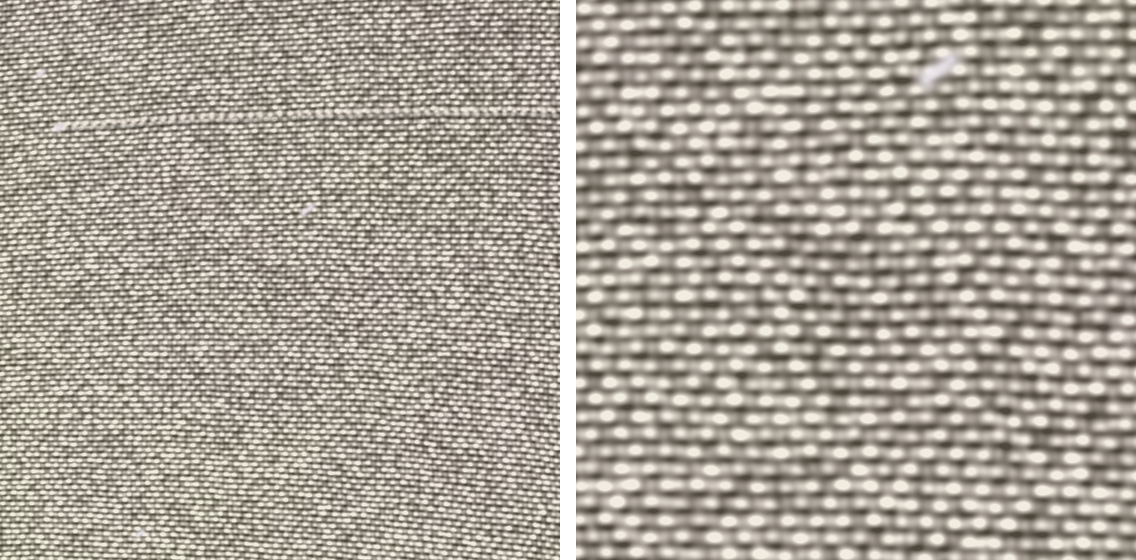
Left: the whole. Right: its middle third, enlarged.
Reproduce this texture procedurally as a WebGL 2 fragment shader.

```glsl
#version 300 es
precision highp float;
// Plain-woven grey linen with uneven threads, a beaded pulled thread and lint.

uniform vec2 u_resolution;
out vec4 fragColor;

const vec2 WEAVE_COUNT = vec2(58.0, 97.0);    // weft floats across, rows down
const vec2 WEFT_SIZE = vec2(0.34, 0.40);      // in cells
const vec2 WARP_SIZE = vec2(0.19, 0.42);
const vec2 SHADE_SIZE = vec2(0.30, 0.20);
const vec2 SHADE_OFFSET = vec2(0.10, -0.50);
const float WEFT_LIGHT = 0.95;
const float WARP_LIGHT = 0.30;
const float SHADE_DEPTH = 0.22;
const float GAP_LIGHT = 0.06;
const float CONTRAST = 1.32;
const float BRIGHTNESS = 0.545;
const float UNEVENNESS = 0.50;                // brightness spread of floats
const float JITTER = 0.20;                    // displacement of floats
const float GRAIN = 0.20;

const vec3 SHADOW = vec3(0.30, 0.28, 0.23);
const vec3 MIDTONE = vec3(0.64, 0.61, 0.57);
const vec3 HIGHLIGHT = vec3(0.95, 0.93, 0.88);
const vec3 SEAM_COLOR = vec3(0.96, 0.92, 0.88);
const vec3 LINT_COLOR = vec3(0.93, 0.91, 0.94);

const float SEAM_HEIGHT = 0.7955;
const float SEAM_START = 0.10;
const float SEAM_BEADS = 57.0;
const float BEAD_RADIUS = 0.0062;

// Lint: centre x, centre y, half length, radius
const vec4 LINT[4] = vec4[4](
    vec4(0.549, 0.625, 0.009, 0.0055), vec4(0.105, 0.772, 0.003, 0.0070),
    vec4(0.073, 0.869, 0.005, 0.0050), vec4(0.250, 0.047, 0.005, 0.0050));

float hash(vec2 p) {
    return fract(sin(dot(p, vec2(127.1, 311.7))) * 43758.5453);
}

float noise(vec2 p) {
    vec2 cell = floor(p);
    vec2 f = fract(p);
    f = f * f * (3.0 - 2.0 * f);
    return mix(mix(hash(cell), hash(cell + vec2(1, 0)), f.x),
               mix(hash(cell + vec2(0, 1)), hash(cell + vec2(1, 1)), f.x), f.y);
}

float bump(vec2 p, vec2 size) {
    p /= size;
    return exp(-dot(p, p));
}

// Tilts and bows the rows, as in loosely laid cloth
vec2 layCloth(vec2 uv) {
    float x = uv.x - 0.5;
    float slope = mix(-0.062, 0.060, uv.y);
    return vec2(uv.x + 0.02 * x * (uv.y - 0.5), uv.y - slope * x + 0.05 * x * x);
}

// Staggered weft floats, shaded below, with narrower warp crossings between
float weave(vec2 cloth) {
    vec2 wander = vec2(noise(cloth * 14.0), noise(cloth * 14.0 + 37.0)) - 0.5;
    vec2 q = cloth * WEAVE_COUNT + wander * vec2(0.4, 0.3);
    float light = GAP_LIGHT;
    for (int j = -1; j <= 1; j++) {
        float row = floor(q.y) + float(j);
        float u = q.x + 0.5 * mod(row, 2.0);
        for (int i = -1; i <= 1; i++) {
            vec2 id = vec2(floor(u) + float(i), row);
            vec2 p = vec2(u, q.y) - id - 0.5;
            vec2 shift = vec2(hash(id + 11.0), hash(id + 23.0)) - 0.5;
            float weftTone = 1.0 + UNEVENNESS * (hash(id) - 0.5);
            float warpTone = 1.0 + UNEVENNESS * (hash(id + 51.0) - 0.5);
            light += WEFT_LIGHT * weftTone * bump(p - shift * JITTER, WEFT_SIZE);
            light += WARP_LIGHT * warpTone * bump(p - vec2(0.5, 0.0), WARP_SIZE);
            light -= SHADE_DEPTH * bump(p - SHADE_OFFSET, SHADE_SIZE);
        }
    }
    return light;
}

// Row of pale beads where a thread is pulled
float seam(vec2 cloth) {
    float id = floor(cloth.x * SEAM_BEADS);
    float size = BEAD_RADIUS * mix(0.75, 1.1, hash(vec2(id, 7.0)));
    float dx = (fract(cloth.x * SEAM_BEADS) - 0.5) / SEAM_BEADS;
    float dy = cloth.y - SEAM_HEIGHT - 0.002 * (hash(vec2(id, 3.0)) - 0.5);
    return bump(vec2(dx, dy), vec2(size)) * smoothstep(SEAM_START - 0.01, SEAM_START, cloth.x);
}

float lint(vec2 uv) {
    float cover = 0.0;
    vec2 along = normalize(vec2(1.0, 0.8));
    for (int i = 0; i < 4; i++) {
        vec2 p = uv - LINT[i].xy;
        p -= along * clamp(dot(p, along), -LINT[i].z, LINT[i].z);
        cover = max(cover, bump(p, vec2(LINT[i].w)));
    }
    return cover;
}

void main() {
    vec2 uv = gl_FragCoord.xy / u_resolution;
    vec2 cloth = layCloth(uv);

    // Thread relief, softer towards the top
    float relief = (weave(cloth) - 0.5) * mix(1.0, 0.88, uv.y);
    float light = BRIGHTNESS + CONTRAST * relief;
    light += GRAIN * (noise(uv * 190.0) - 0.5) + 0.10 * (noise(cloth * vec2(22, 40)) - 0.5);
    light += 0.07 * (0.5 - uv.y) + 0.04 * (0.5 - uv.x);
    vec3 color = mix(SHADOW, MIDTONE, clamp(light * 2.0, 0.0, 1.0));
    color = mix(color, HIGHLIGHT, clamp(light * 2.0 - 1.0, 0.0, 1.0));

    // Faint green and violet blotches
    float violet = noise(uv * 6.0 + 4.0) + 0.6 * noise(uv * 19.0) - 0.8 + 0.5 * (uv.x + uv.y - 1.0);
    color += violet * vec3(0.006, -0.008, 0.012);

    // Dark groove under the seam, then beads and lint
    float groove = bump(vec2(0.0, cloth.y - SEAM_HEIGHT + 0.009), vec2(0.0045));
    color *= 1.0 - 0.22 * groove * smoothstep(SEAM_START, SEAM_START + 0.02, cloth.x);
    color = mix(color, SEAM_COLOR, 0.95 * seam(cloth));
    color = mix(color, LINT_COLOR, 0.9 * lint(uv));
    fragColor = vec4(clamp(color, 0.0, 1.0), 1.0);
}
```
